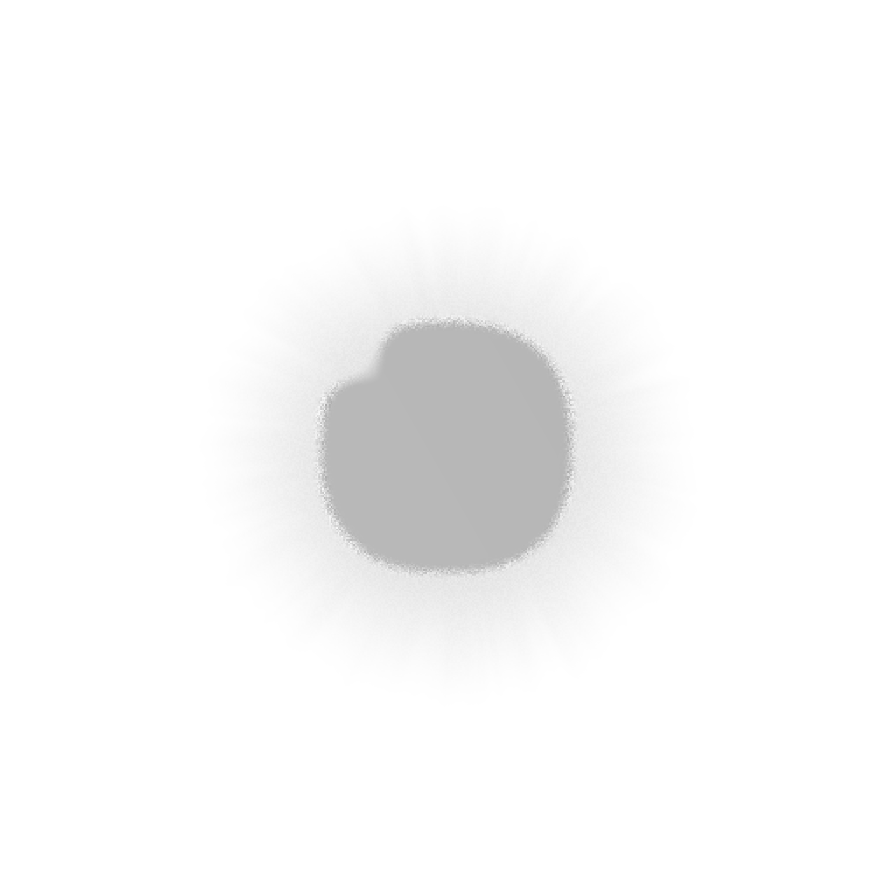
Reproduce this background procedurally as a WebGL 1 fragment shader.

```glsl
precision highp float;

uniform vec2 u_resolution;

float hash(vec2 p) {
  vec3 q = fract(vec3(p.xyx) * 0.1031);
  q += dot(q, q.yzx + 33.33);
  return fract((q.x + q.y) * q.z);
}

float noise(vec2 p) {
  vec2 cell = floor(p);
  vec2 f = fract(p);
  f = f * f * (3.0 - 2.0 * f);
  float low = mix(hash(cell), hash(cell + vec2(1.0, 0.0)), f.x);
  float high = mix(hash(cell + vec2(0.0, 1.0)), hash(cell + 1.0), f.x);
  return mix(low, high, f.y);
}

// Signed distance to a rounded squarish disc, dented at the upper left
float blobDistance(vec2 p, float dent) {
  vec2 a = pow(abs(p) + 0.00001, vec2(2.5));
  return pow(a.x + a.y, 0.4) - 0.139 + 0.029 * dent;
}

void main() {
  vec2 p = (gl_FragCoord.xy - 0.5 * u_resolution) / min(u_resolution.x, u_resolution.y);
  vec2 grainCell = floor((p + 0.5) * 512.0);
  float grain = hash(grainCell) - 0.5;

  vec2 center = vec2(-0.002, 0.001);
  vec2 q = p - center;
  float bearing = acos(clamp(dot(normalize(q + 0.00001), vec2(-0.7071, 0.7071)), -1.0, 1.0));
  float dent = exp(-16.0 * bearing * bearing);
  float d = blobDistance(q, dent);

  // Pale halo with faint radial streaks and fine grain
  vec2 h = p - vec2(0.001, -0.008);
  float r = length(h);
  vec2 direction = h / max(r, 0.001);
  float streak = noise(direction * 13.0 + r * 5.0 + 40.0) - 0.5;
  streak += 0.6 * (noise(direction * 31.0 + r * 9.0 + 90.0) - 0.5);
  float fade = 1.0 - smoothstep(0.08, 0.29, r + 0.022 * streak);
  float halo = 0.125 * fade * (1.0 + 0.2 * streak + 0.28 * grain);
  float shade = 1.0 - halo;

  // Flat grey core, slightly lighter toward the lower left
  float core = 0.719 - 0.04 * dot(q, vec2(0.7, 0.4));
  float softness = 0.007 + 0.006 * dent;
  float ragged = d + 0.007 * grain * (1.0 - dent);
  shade = mix(shade, core, 1.0 - smoothstep(-softness, softness, ragged));

  // Speckled rim, strongest at the top, right and lower left
  float rim = exp(-pow((d - 0.002) / 0.006, 2.0)) * (1.0 - dent);
  float patches = 0.35 + 0.65 * noise(q * 22.0 + 60.0);
  float speckle = hash(grainCell + 171.0) - 0.5;
  shade += 0.26 * rim * patches * speckle;

  gl_FragColor = vec4(vec3(clamp(shade, 0.0, 1.0)), 1.0);
}
```
